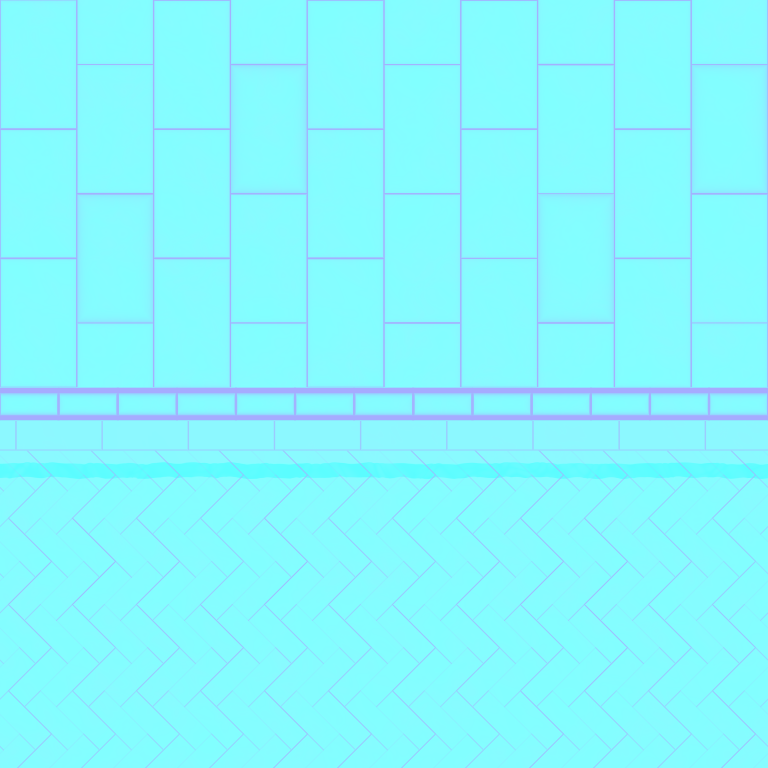
Reproduce this texture map procedurally as a WebGL 2 fragment shader.

```glsl
#version 300 es
precision highp float;

uniform vec2 u_resolution;
out vec4 outColor;

// Colours
const vec3 BASE = vec3(0.505, 1.0, 1.0);
const vec3 PALE = vec3(0.56, 0.965, 1.0);
const vec3 JOINT = vec3(0.65, 0.67, 1.0);
const vec3 STRIPE = vec3(0.35, 0.99, 1.0);

// Layout, with y measured down from the top edge
const vec2 SLAB = vec2(0.1, 0.1682);
const float SLAB_END = 0.5045;
const vec2 UPPER_RAIL = vec2(0.5045, 0.5125);
const vec2 LOWER_RAIL = vec2(0.5405, 0.5475);
const float COURSE_END = 0.586;
const vec2 STRIPE_SPAN = vec2(0.6035, 0.622);
const float SMALL_BRICK = 0.0770;
const float SMALL_SHIFT = 0.0762;
const float LONG_BRICK = 0.1122;
const float LONG_SHIFT = 0.0208;

// Herringbone paving
const vec2 PAVE_ORIGIN = vec2(0.1505, 0.6185);
const float PAVE_PITCH = 1.0 / 24.0;
const float PAVE_LEG = 0.0562;
const float PAVE_LINE = 0.0006;

float pixel;

float hash(vec2 p) {
    vec3 q = fract(p.xyx * 0.1031);
    q += dot(q, q.yzx + 33.33);
    return fract((q.x + q.y) * q.z);
}

// Distance to the nearest scattered cell centre
float cellular(vec2 p) {
    vec2 cell = floor(p);
    float nearest = 2.0;
    for (int y = -1; y <= 1; y++)
        for (int x = -1; x <= 1; x++) {
            vec2 c = cell + vec2(x, y);
            vec2 centre = c + vec2(hash(c), hash(c + 47.0));
            nearest = min(nearest, length(p - centre));
        }
    return nearest;
}

float waves(vec2 p) {
    return sin(p.x * 17.0 + 2.0 * sin(p.y * 13.0)) * sin(p.y * 21.0 + 2.0 * sin(p.x * 11.0));
}

float line(float d, float halfWidth) {
    return 1.0 - smoothstep(halfWidth - pixel, halfWidth + pixel, d);
}

float band(float v, vec2 span) {
    return smoothstep(-pixel, pixel, v - span.x) * smoothstep(-pixel, pixel, span.y - v);
}

float repeatDistance(float v, float period) {
    return abs(v - period * round(v / period));
}

float segment(vec2 p, vec2 a, vec2 b) {
    vec2 ab = b - a;
    return length(p - a - ab * clamp(dot(p - a, ab) / dot(ab, ab), 0.0, 1.0));
}

// Staggered slabs: crisp joints and a soft bevel, wider on worn slabs
float slabs(vec2 p) {
    float column = floor(p.x / SLAB.x);
    float odd = mod(column, 2.0);
    float v = p.y / SLAB.y + 0.5 * odd;
    float row = floor(v);
    float dx = repeatDistance(p.x, SLAB.x);
    float dy = repeatDistance(v, 1.0) * SLAB.y;
    float edge = min(dx, dy);
    float worn = odd * step(0.5, row) * step(row, 2.5) * step(abs(mod(column + 2.0 * row, 6.0) - 5.0), 0.1);
    float width = mix(0.0006, 0.0013, hash(vec2(column, round(v))));
    float joint = max(line(dx, 0.0010), line(dy, width));
    float glow = 0.20 * exp(-edge / 0.0022) + worn * 0.24 * exp(-edge / 0.006);
    return max(joint * 0.92, glow);
}

// Zigzag courses whose legs run on to butt against the next course
float herringbone(vec2 p) {
    vec2 q = p - PAVE_ORIGIN;
    float run = 0.5 * PAVE_PITCH;
    float period = 2.0 * PAVE_LEG;
    float ink = 0.0;
    for (int k = 0; k < 3; k++)
        for (int m = 0; m < 2; m++) {
            vec2 id = vec2(ceil((q.x - run) / PAVE_PITCH) + float(k),
                           floor((q.y + PAVE_LEG) / period) - float(m));
            vec2 r = q - id * vec2(PAVE_PITCH, period);
            float strong = 1.0 - mod(id.x, 2.0);
            float wear = 0.7 + 0.3 * hash(id + 90.0);
            float legs = min(segment(r, vec2(-PAVE_LEG), vec2(0)),
                             segment(r, vec2(0), vec2(-PAVE_LEG, PAVE_LEG)));
            float ends = min(segment(r, vec2(0), vec2(run)),
                             segment(r, vec2(-PAVE_LEG, PAVE_LEG), vec2(-PAVE_LEG - run, PAVE_LEG + run)));
            ink = max(ink, line(legs, PAVE_LINE) * mix(0.16, 0.85, strong) * wear);
            ink = max(ink, line(ends, PAVE_LINE) * 0.55 * wear);
        }
    return ink;
}

void main() {
    vec2 p = gl_FragCoord.xy / u_resolution;
    p.y = 1.0 - p.y;
    pixel = 0.7 / u_resolution.y;

    // Mottled ground
    float mottle = 0.5 + 0.25 * waves(p) + 0.25 * waves(p.yx * 2.3 + 4.0);
    float flecks = 1.0 - smoothstep(0.1, 0.8, cellular(p * 60.0 + waves(p * 3.0)));
    vec3 color = mix(BASE, PALE, 0.35 * mottle + 0.22 * flecks * mottle);

    // Slabs, brick course and long course
    float ink = slabs(p) * band(p.y, vec2(-1.0, SLAB_END));
    float course = band(p.y, vec2(UPPER_RAIL.x, LOWER_RAIL.y));
    float railGap = max(0.0, min(p.y - UPPER_RAIL.y, LOWER_RAIL.x - p.y));
    float small = repeatDistance(p.x - SMALL_SHIFT, SMALL_BRICK);
    float rails = max(max(band(p.y, UPPER_RAIL), band(p.y, LOWER_RAIL)), 0.6 * exp(-railGap / 0.0025));
    float smallJoint = max(0.9 * line(small, 0.0018), 0.3 * exp(-small / 0.003));
    ink = max(ink, course * max(rails, smallJoint));
    float longRow = band(p.y, vec2(LOWER_RAIL.y, COURSE_END));
    color = mix(color, PALE, 0.75 * longRow);
    ink = max(ink, longRow * 0.6 * line(repeatDistance(p.x - LONG_SHIFT, LONG_BRICK), 0.0009));
    ink = max(ink, 0.45 * line(abs(p.y - COURSE_END), 0.0008));

    // Paving below a ragged bright stripe
    float paving = smoothstep(-pixel, pixel, p.y - COURSE_END);
    color = mix(color, PALE, 0.5 * paving * step(p.y, STRIPE_SPAN.x));
    float ragged = 0.0012 * waves(vec2(p.x * 5.0, 0.3)) + 0.0012 * (flecks - 0.5);
    float stripe = band(p.y + ragged, STRIPE_SPAN);
    color = mix(color, STRIPE, stripe * (0.95 - 0.3 * flecks * mottle));
    ink = max(ink, paving * herringbone(p));

    outColor = vec4(mix(color, JOINT, ink), 1.0);
}
```
